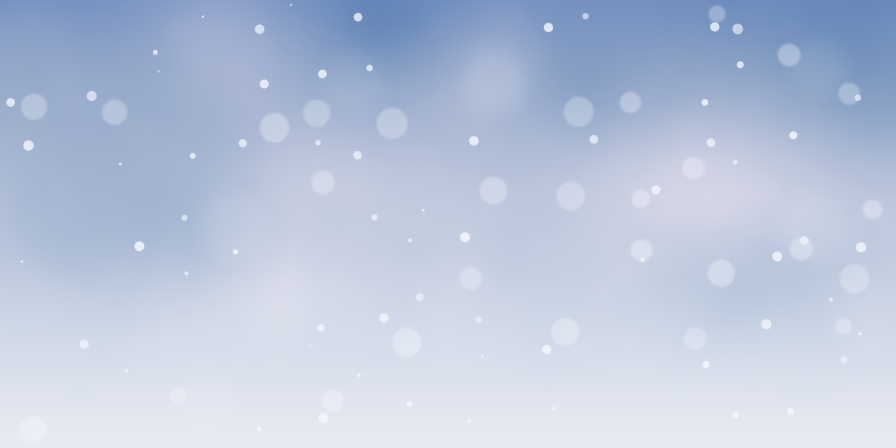
A WebGL 2 fragment shader for this background:

```glsl
#version 300 es
precision highp float;
// Soft winter sky with drifting snow: a vertical blue-to-white gradient,
// warm and cool cloud glows broken up by fractal noise, and three layers
// of hashed flakes ranging from wide blurred discs to small crisp dots.

uniform vec2 u_resolution;
out vec4 fragColor;

const vec3 SKY_TOP = vec3(0.44, 0.555, 0.745);
const vec3 SKY_HIGH = vec3(0.575, 0.655, 0.785);
const vec3 SKY_MID = vec3(0.745, 0.782, 0.866);
const vec3 SKY_LOW = vec3(0.825, 0.855, 0.912);
const vec3 SKY_GROUND = vec3(0.915, 0.925, 0.95);
const vec3 CLOUD_TINT = vec3(0.125, 0.085, 0.055);
const vec3 SNOW = vec3(0.96, 0.975, 1.0);

float hash(vec2 p) {
    return fract(sin(dot(p, vec2(127.1, 311.7))) * 43758.5453);
}

float valueNoise(vec2 p) {
    vec2 cell = floor(p);
    vec2 f = fract(p);
    f = f * f * (3.0 - 2.0 * f);
    float low = mix(hash(cell), hash(cell + vec2(1.0, 0.0)), f.x);
    float high = mix(hash(cell + vec2(0.0, 1.0)), hash(cell + 1.0), f.x);
    return mix(low, high, f.y);
}

float fbm(vec2 p) {
    float sum = 0.0;
    float amplitude = 0.5;
    for (int i = 0; i < 5; i++) {
        sum += amplitude * valueNoise(p);
        p = p * 2.03 + 17.3;
        amplitude *= 0.5;
    }
    return sum;
}

// Gaussian glow with separate horizontal and vertical reach.
float glow(vec2 p, vec2 center, vec2 reach) {
    vec2 d = (p - center) / reach;
    return exp(-dot(d, d));
}

vec3 skyGradient(float y) {
    vec3 color = mix(SKY_GROUND, SKY_LOW, smoothstep(-0.05, 0.29, y));
    color = mix(color, SKY_MID, smoothstep(0.2, 0.56, y));
    color = mix(color, SKY_HIGH, smoothstep(0.5, 0.86, y));
    return mix(color, SKY_TOP, smoothstep(0.78, 1.04, y));
}

// Positive where the sky is pale and pinkish, negative where it is blue.
float cloudWarmth(vec2 p) {
    float warm = 1.1 * glow(p, vec2(0.48, 0.93), vec2(0.17, 0.15))
        + 0.7 * glow(p, vec2(1.09, 0.86), vec2(0.14, 0.15))
        + 0.8 * glow(p, vec2(1.57, 0.62), vec2(0.28, 0.15))
        + 0.5 * glow(p, vec2(0.72, 0.63), vec2(0.18, 0.15))
        + 0.4 * glow(p, vec2(0.64, 0.34), vec2(0.16, 0.13))
        + 0.4 * glow(p, vec2(0.05, 0.93), vec2(0.15, 0.1));
    float cool = 0.9 * glow(p, vec2(0.24, 0.52), vec2(0.27, 0.17))
        + 0.6 * glow(p, vec2(0.87, 0.94), vec2(0.15, 0.12))
        + 0.6 * glow(p, vec2(1.9, 0.82), vec2(0.2, 0.2))
        + 0.4 * glow(p, vec2(1.32, 0.79), vec2(0.16, 0.13))
        + 0.6 * glow(p, vec2(1.68, 0.37), vec2(0.2, 0.13));
    return warm - cool;
}

// One jittered disc per occupied grid cell, kept fully inside its cell.
float snowLayer(vec2 p, float cells, vec2 radii, float blur, float density, float seed) {
    vec2 cell = floor(p * cells);
    vec2 key = cell + seed;
    float radius = mix(radii.x, radii.y, hash(key + 3.7));
    float margin = min((radius + blur) * cells, 0.5);
    vec2 jitter = vec2(hash(key + 11.3), hash(key + 29.1));
    vec2 center = (cell + mix(vec2(margin), vec2(1.0 - margin), jitter)) / cells;
    float disc = 1.0 - smoothstep(radius - blur, radius + blur, distance(p, center));
    float opacity = mix(0.7, 1.0, hash(key + 41.9));
    return disc * opacity * step(hash(key + 53.2), density);
}

void main() {
    vec2 p = gl_FragCoord.xy / u_resolution.y;
    float edge = 0.8 / u_resolution.y;

    // Sky and clouds
    float mist = fbm(p * vec2(5.0, 4.0) + 8.0) - 0.48;
    vec2 drift = p + 0.06 * (vec2(fbm(p * 6.0), fbm(p * 6.0 + 31.0)) - 0.48);
    float cloudFade = smoothstep(-0.05, 0.4, p.y);
    vec3 color = skyGradient(p.y + 0.04 * mist);
    color += CLOUD_TINT * cloudFade * (cloudWarmth(drift) + 0.6 * mist);

    // Snow, from far blurred discs to near crisp dots
    float faint = snowLayer(p, 3.0, vec2(0.05, 0.075), 0.035, 0.3, 5.0);
    float discs = snowLayer(p, 6.0, vec2(0.016, 0.035), 0.005, 0.36, 19.0);
    float dots = snowLayer(p, 8.0, vec2(0.002, 0.012), max(edge, 0.0015), 0.47, 67.0);
    color = mix(color, SNOW, 0.13 * faint);
    color = mix(color, SNOW, 0.4 * discs);
    color = mix(color, SNOW, 0.85 * dots);

    fragColor = vec4(clamp(color, 0.0, 1.0), 1.0);
}
```
